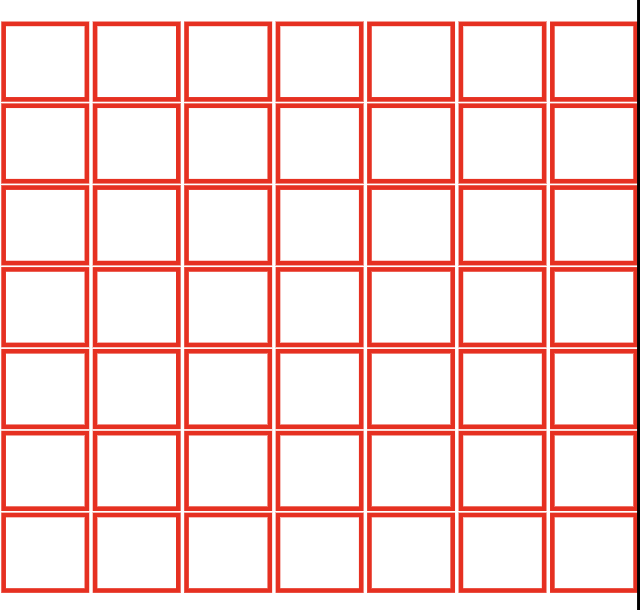
This pattern is drawn by a WebGL 2 fragment shader. Its source:

```glsl
#version 300 es
precision highp float;

uniform vec2 u_resolution;
out vec4 outColor;

// Signed distance to an axis-aligned box with square corners
float boxDistance(vec2 p, vec2 halfSize) {
    vec2 d = abs(p) - halfSize;
    return max(d.x, d.y);
}

// Antialiased coverage of the inside of a distance field
float coverage(float d, float pixel) {
    return clamp(0.5 - d / pixel, 0.0, 1.0);
}

void main() {
    // Canvas width is one unit
    vec2 p = gl_FragCoord.xy / u_resolution.x;
    float pixel = 1.0 / u_resolution.x;

    // Seven by seven cells; clamping leaves the margins empty
    vec2 pitch = vec2(0.1429, 0.1279);
    vec2 halfSize = vec2(0.1374, 0.1253) * 0.5;
    vec2 firstCenter = vec2(0.0020, 0.0268) + halfSize;
    vec2 cell = clamp(round((p - firstCenter) / pitch), 0.0, 6.0);
    vec2 local = p - firstCenter - cell * pitch;

    // Outlined rectangle: outer box minus inner box
    float lineWidth = 0.0073;
    float outer = coverage(boxDistance(local, halfSize), pixel);
    float inner = coverage(boxDistance(local, halfSize - lineWidth), pixel);
    float frame = outer - inner;

    vec3 paper = vec3(1.0);
    vec3 red = vec3(0.90, 0.19, 0.13);
    vec3 color = mix(paper, red, frame);

    // Black strip along the right edge
    color = mix(color, vec3(0.0), coverage(0.9954 - p.x, pixel));

    outColor = vec4(color, 1.0);
}
```
